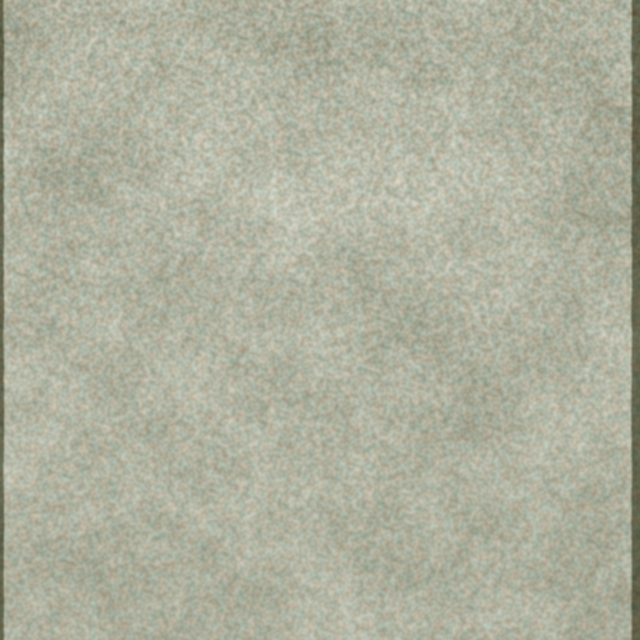
Reproduce this texture procedurally as a WebGL 1 fragment shader.

```glsl
precision highp float;
// A slab of pale grey-green stone with fine grain, faint blotches and dark side edges.

uniform vec2 u_resolution;

const vec3 STONE_COLOR = vec3(0.690, 0.698, 0.628);
const vec3 EDGE_COLOR = vec3(0.385, 0.390, 0.300);
const vec3 SHADE_TINT = vec3(1.0, 0.97, 1.06);   // darker areas turn slightly yellow
const vec3 HUE_SHIFT = vec3(0.055, -0.012, -0.030);
const vec3 STAIN_TINT = vec3(0.8, 0.9, 1.0);

const float COARSE_GRAIN_FREQ = 82.0;
const float FINE_GRAIN_FREQ = 145.0;
const float COARSE_GRAIN = 0.085;
const float FINE_GRAIN = 0.085;
const float BLOTCH_FREQ = 4.5;
const float BLOTCH_STRENGTH = 0.056;
const float HUE_FREQ = 65.0;
const float SPECK_FREQ = 44.0;
const float SPECK_STRENGTH = 0.10;

const vec2 HAZE_CENTER = vec2(0.48, 0.78);
const float HAZE_STRENGTH = 0.030;
const float LEFT_EDGE = 0.006;
const float RIGHT_EDGE = 0.987;
const float EDGE_SOFTNESS = 0.003;
const float RIM_WIDTH = 0.018;
const float RIM_LIGHT = 0.018;

vec2 gradientAt(vec2 cell) {
  vec3 h = fract(cell.xyx * vec3(0.1031, 0.1030, 0.0973));
  h += dot(h, h.yzx + 33.33);
  float angle = 6.28318 * fract((h.x + h.y) * h.z);
  return vec2(cos(angle), sin(angle));
}

float gradientNoise(vec2 p) {
  vec2 cell = floor(p);
  vec2 f = p - cell;
  vec2 w = f * f * f * (f * (f * 6.0 - 15.0) + 10.0);
  vec2 x = vec2(1.0, 0.0);
  float a = dot(gradientAt(cell), f);
  float b = dot(gradientAt(cell + x.xy), f - x.xy);
  float c = dot(gradientAt(cell + x.yx), f - x.yx);
  float d = dot(gradientAt(cell + x.xx), f - x.xx);
  return mix(mix(a, b, w.x), mix(c, d, w.x), w.y);
}

mat2 rotation(float angle) {
  float c = cos(angle);
  float s = sin(angle);
  return mat2(c, s, -s, c);
}

// Cloudy variation, from broad patches down to small mottles.
float blotches(vec2 p) {
  float sum = 0.0;
  float weight = 1.0;
  vec2 q = p * BLOTCH_FREQ + 17.3;
  for (int i = 0; i < 4; i++) {
    sum += weight * gradientNoise(q);
    q = rotation(0.7) * q * 2.1 + 31.7;
    weight *= 0.86;
  }
  return sum;
}

float grain(vec2 p) {
  vec2 coarse = rotation(0.5) * p * COARSE_GRAIN_FREQ + 211.0;
  vec2 fine = rotation(1.1) * p * FINE_GRAIN_FREQ + 407.0;
  return COARSE_GRAIN * gradientNoise(coarse) + FINE_GRAIN * gradientNoise(fine);
}

void main() {
  vec2 uv = gl_FragCoord.xy / u_resolution;
  vec2 p = vec2(uv.x * u_resolution.x / u_resolution.y, uv.y);

  // Stone surface: the grain is crisper towards the top.
  float shade = BLOTCH_STRENGTH * blotches(p);
  shade += grain(p) * mix(0.85, 1.15, uv.y);
  vec2 fromHaze = (uv - HAZE_CENTER) * vec2(2.4, 2.0);
  shade += HAZE_STRENGTH * (exp(-dot(fromHaze, fromHaze)) - 0.42);
  vec3 color = STONE_COLOR + shade * SHADE_TINT;

  // Warm and cool flecks, then a few dark stains.
  color += HUE_SHIFT * gradientNoise(p * HUE_FREQ + 93.0);
  float speck = smoothstep(0.42, 0.68, gradientNoise(p * SPECK_FREQ + 151.0));
  float stainArea = smoothstep(-0.05, 0.3, gradientNoise(p * 7.0 + 61.0));
  color -= SPECK_STRENGTH * speck * stainArea * STAIN_TINT;

  // Dark side edges with a faint light rim inside them.
  float wobble = 0.0015 * gradientNoise(vec2(uv.y * 30.0, 5.5));
  float inside = min(uv.x - LEFT_EDGE, RIGHT_EDGE - uv.x) + wobble;
  float rim = smoothstep(RIM_WIDTH, 0.0, inside);
  color += RIM_LIGHT * rim;
  float edge = 1.0 - smoothstep(-EDGE_SOFTNESS, EDGE_SOFTNESS, inside);
  vec3 edgeColor = EDGE_COLOR + 0.6 * shade;
  edgeColor += HUE_SHIFT * gradientNoise(p * 60.0 + 19.0);
  color = mix(color, edgeColor, edge);

  gl_FragColor = vec4(color, 1.0);
}
```
